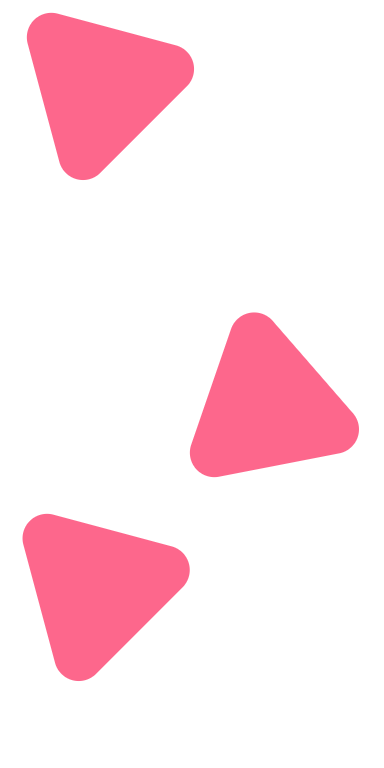
A WebGL 2 fragment shader for this background:

```glsl
#version 300 es
precision highp float;
// Three rounded pink triangles scattered over a plain white ground.
// Each is an equilateral triangle distance field, folded into one
// 120 degree sector and then grown outward to round its corners.

uniform vec2 u_resolution;
out vec4 fragColor;

const float PI = 3.14159265;

// Signed distance to an equilateral triangle with one corner at the given angle.
float triangleDistance(vec2 p, float circumradius, float cornerAngle) {
    float sector = 2.0 * PI / 3.0;
    float angle = mod(atan(p.y, p.x) - cornerAngle, sector) - 0.5 * sector;
    vec2 folded = length(p) * vec2(cos(angle), abs(sin(angle)));
    vec2 edge = folded - circumradius * vec2(0.5, 0.5 * sqrt(3.0));
    return sign(edge.x) * length(vec2(edge.x, max(edge.y, 0.0)));
}

float roundedTriangle(vec2 p, float degreesTurned) {
    return triangleDistance(p, 0.184, radians(degreesTurned)) - 0.0638;
}

void main() {
    // The canvas is one unit wide, with the origin at the lower left.
    vec2 p = gl_FragCoord.xy / u_resolution.x;
    float pixel = 1.0 / u_resolution.x;

    // Union of the upper, middle and lower triangles.
    float shape = roundedTriangle(p - vec2(0.2638, 1.7727), 135.0);
    shape = min(shape, roundedTriangle(p - vec2(0.6971, 0.9419), 101.0));
    shape = min(shape, roundedTriangle(p - vec2(0.2526, 0.4680), 135.0));

    // Blend pink over white across one pixel at the edge.
    vec3 white = vec3(1.0);
    vec3 pink = vec3(0.992, 0.404, 0.549);
    float coverage = clamp(0.5 - shape / pixel, 0.0, 1.0);
    fragColor = vec4(mix(white, pink, coverage), 1.0);
}
```
